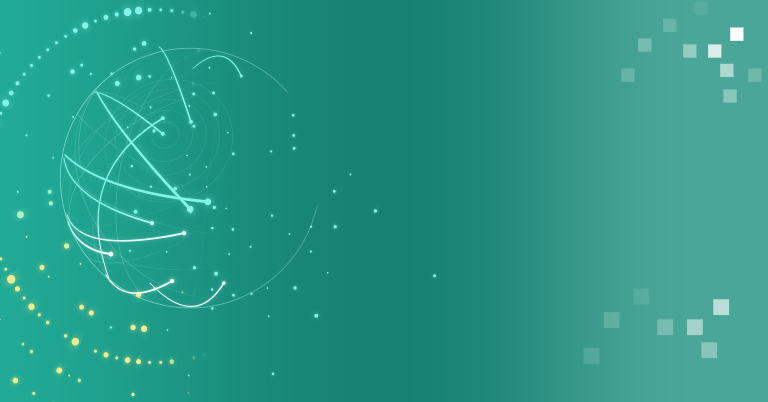
Reproduce this background procedurally as a Shadertoy shader.

```glsl
// A wireframe globe with glowing arcs, dotted orbits and pale squares on a teal gradient.

const float TAU = 6.2831853;
const float GLOBE_RADIUS = 0.323;
const vec2 GLOBE_CENTER = vec2(0.473, 0.557);
const vec3 CYAN = vec3(0.50, 0.96, 0.91);
const vec3 YELLOW = vec3(0.93, 0.93, 0.56);

// Offset from the lead square, and opacity
const vec3 SQUARES[10] = vec3[10](
    vec3(0.0, 0.0, 1.0), vec3(-0.055, -0.042, 0.8), vec3(-0.117, -0.042, 0.42),
    vec3(-0.167, 0.022, 0.17), vec3(-0.229, -0.027, 0.27), vec3(-0.271, -0.102, 0.2),
    vec3(-0.025, -0.09, 0.55), vec3(-0.017, -0.154, 0.36), vec3(0.045, -0.102, 0.2),
    vec3(-0.09, 0.065, 0.07));

float hash(vec2 p) {
    return fract(sin(dot(p, vec2(127.1, 311.7))) * 4375.85);
}

// Coverage of a shape whose signed distance is d
float cover(float d) {
    return clamp(0.5 - d * iResolution.y, 0.0, 1.0);
}

float dotLight(vec2 offset, float radius) {
    float d = length(offset);
    return cover(d - radius) + 0.3 * exp(-d * d / (radius * radius * 3.0));
}

// Quadratic arc that thickens towards a bright end point
float stroke(vec2 p, vec2 a, vec2 b, vec2 c, float width) {
    float light = 0.0;
    vec2 start = a;
    for (int i = 1; i <= 20; i++) {
        float t = float(i) / 20.0;
        vec2 end = mix(mix(a, b, t), mix(b, c, t), t);
        vec2 along = end - start;
        float k = clamp(dot(p - start, along) / dot(along, along), 0.0, 1.0);
        float d = length(p - start - along * k);
        float w = width * (0.45 + 0.55 * t);
        light = max(light, cover(d - w) * 0.85 + 0.25 * exp(-d / (w * 2.0)));
        start = end;
    }
    return max(light, dotLight(p - c, width * 2.2));
}

// Fine great circles, and parallels around a tilted pole
float wireframe(vec2 q) {
    float r2 = dot(q, q);
    float z = sqrt(max(1.0 - r2, 0.0004));
    vec3 n = vec3(q, z);
    float light = 0.0;
    for (int i = 0; i < 26; i++) {
        float id = float(i);
        float turn = TAU * hash(vec2(id, 3.0));
        float tilt = hash(vec2(id, 8.0)) * 1.6 - 0.8;
        vec3 axis = vec3(sqrt(1.0 - tilt * tilt) * vec2(cos(turn), sin(turn)), tilt);
        float d = abs(dot(n, axis)) / length(axis.xy - axis.z * q / z);
        float span = smoothstep(-0.5, 0.5, sin(atan(q.y, q.x) + id * 2.4));
        light += cover(d * GLOBE_RADIUS - 0.0008) * span * (0.14 + 0.2 * hash(vec2(id, 5.0)));
    }
    light *= smoothstep(0.45, -0.65, q.x);
    vec3 pole = normalize(vec3(-0.19, 0.33, 0.92));
    for (int i = 1; i < 6; i++) {
        float d = abs(dot(n, pole) - cos(float(i) * 0.105)) / length(pole.xy - pole.z * q / z);
        light += cover(d * GLOBE_RADIUS - 0.0006) * 0.16;
    }
    return light * step(r2, 0.998);
}

// Beads spaced along concentric orbits, fading to the right
float orbits(vec2 p) {
    vec2 q = (p - vec2(0.386, 0.537)) * vec2(1.02, 0.98);
    float light = 0.0;
    for (int i = 0; i < 6; i++) {
        float ring = float(i);
        float radius = 0.268 + 0.081 * ring;
        float count = floor(TAU * radius / 0.028);
        float cell = floor(atan(q.y, q.x) / TAU * count);
        float angle = (cell + 0.5) / count * TAU;
        vec2 bead = radius * vec2(cos(angle), sin(angle));
        float h = hash(vec2(cell, ring + 11.0));
        float density = i == 2 ? 0.85 : 0.4;
        float keep = step(hash(vec2(cell, ring + 31.0)), density) * smoothstep(0.16, -0.02, bead.x);
        light += keep * 0.9 * dotLight(q - bead, 0.0018 + 0.0075 * h * h * h + (i == 2 ? 0.0015 : 0.0));
    }
    return light;
}

// Loose points around the right side of the globe
float sparks(vec2 p) {
    vec2 id = floor(p / 0.05);
    float h = hash(id + 2.0);
    vec2 center = (id + 0.25 + 0.5 * vec2(h, hash(id + 17.0))) * 0.05;
    vec2 spread = (center - vec2(0.57, 0.49)) / vec2(0.25, 0.36);
    float keep = step(hash(id + 41.0), 0.55 * exp(-dot(spread, spread)));
    return keep * dotLight(p - center, 0.0015 + 0.003 * h * h);
}

float squares(vec2 p, vec2 lead, float scale, int count) {
    float light = 0.0;
    for (int i = 0; i < count; i++) {
        vec2 d = abs(p - lead - SQUARES[i].xy * scale) - 0.0165 * scale;
        light = max(light, cover(max(d.x, d.y)) * SQUARES[i].z);
    }
    return light;
}

void mainImage(out vec4 fragColor, in vec2 fragCoord) {
    vec2 p = fragCoord / iResolution.y;
    float u = fragCoord.x / iResolution.x;

    // Backdrop
    vec3 color = mix(vec3(0.13, 0.67, 0.59), vec3(0.092, 0.51, 0.45), smoothstep(-0.05, 0.51, u));
    color = mix(color, vec3(0.29, 0.65, 0.595), smoothstep(0.53, 0.91, u));

    // Beads and sparks
    vec3 beadColor = mix(YELLOW, CYAN, smoothstep(0.3, 0.6, p.y));
    color = mix(color, beadColor, min(orbits(p), 1.0));
    color = mix(color, CYAN, min(sparks(p), 1.0));

    // Globe mesh and its open rim
    vec2 q = (p - GLOBE_CENTER) / GLOBE_RADIUS;
    float rim = cover(abs(length(q) - 1.0) * GLOBE_RADIUS - 0.001);
    rim *= smoothstep(0.44, 0.5, abs(atan(q.y, q.x) - 0.25)) * mix(0.65, 0.4, smoothstep(-1.0, 1.0, q.x));
    color = mix(color, vec3(0.66, 0.93, 0.89), min(wireframe(q) + rim, 0.8));

    // Bright arcs, cyan above and white below
    float arcs = stroke(p, vec2(0.162, 0.614), vec2(0.257, 0.524), vec2(0.517, 0.498), 0.0036);
    arcs = max(arcs, stroke(p, vec2(0.241, 0.771), vec2(0.295, 0.668), vec2(0.473, 0.48), 0.0036));
    arcs = max(arcs, stroke(p, vec2(0.236, 0.771), vec2(0.286, 0.764), vec2(0.405, 0.667), 0.002));
    arcs = max(arcs, stroke(p, vec2(0.396, 0.883), vec2(0.418, 0.871), vec2(0.475, 0.697), 0.002));
    arcs = max(arcs, stroke(p, vec2(0.167, 0.465), vec2(0.2, 0.366), vec2(0.458, 0.42), 0.0024));
    arcs = max(arcs, stroke(p, vec2(0.159, 0.607), vec2(0.174, 0.502), vec2(0.378, 0.445), 0.0022));
    arcs = max(arcs, stroke(p, vec2(0.264, 0.316), vec2(0.311, 0.234), vec2(0.428, 0.301), 0.0024));
    arcs = max(arcs, stroke(p, vec2(0.169, 0.448), vec2(0.194, 0.378), vec2(0.276, 0.368), 0.0026));
    arcs = max(arcs, stroke(p, vec2(0.274, 0.299), vec2(0.174, 0.565), vec2(0.405, 0.706), 0.002));
    arcs = max(arcs, stroke(p, vec2(0.373, 0.296), vec2(0.485, 0.179), vec2(0.557, 0.296), 0.0018));
    arcs = max(arcs, stroke(p, vec2(0.48, 0.83), vec2(0.56, 0.9), vec2(0.6, 0.811), 0.0015));
    color = mix(color, mix(vec3(0.95, 1.0, 0.98), CYAN, smoothstep(0.38, 0.5, p.y)), min(arcs, 1.0));

    // Two clusters of translucent squares
    float tiles = squares(p, vec2(1.833, 0.915), 1.0, 10);
    tiles = max(tiles, 0.62 * squares(p, vec2(1.794, 0.236), 1.19, 7));
    fragColor = vec4(mix(color, vec3(1.0), tiles), 1.0);
}
```
